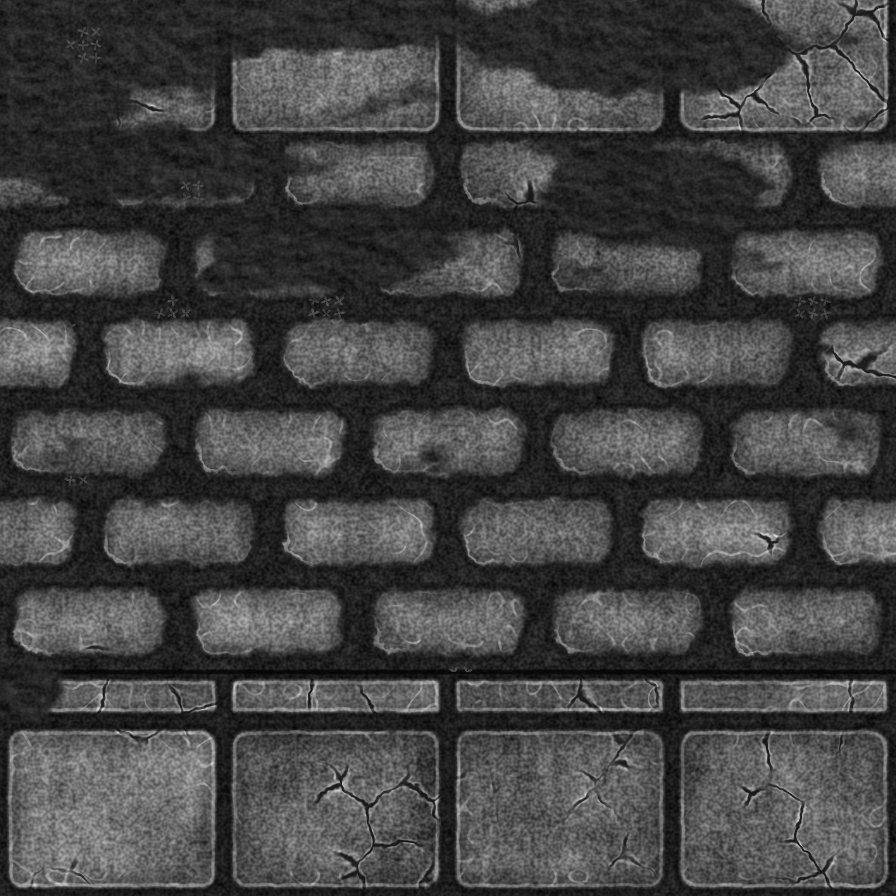
Write a Shadertoy shader that draws this texture map.

```glsl
// A weathered grey wall: four wide slabs on top, six staggered rows of five
// bricks, a thin trim course and four large tiles below. Rounded-box distances
// shape the stones; gradient noise and cell borders add grain, moss and cracks.

struct Stone { float dist; vec2 local; vec2 id; float isBrick; };

float hash(vec2 p) {
    vec3 q = fract(p.xyx * 0.1031);
    q += dot(q, q.yzx + 33.33);
    return fract((q.x + q.y) * q.z);
}

float cornerSlope(vec2 cell, vec2 offset) {
    float angle = 6.2832 * hash(cell);
    return dot(vec2(cos(angle), sin(angle)), offset);
}

float gradientNoise(vec2 p) {
    vec2 i = floor(p), f = p - i, e = vec2(1, 0);
    vec2 u = f * f * f * (f * (f * 6.0 - 15.0) + 10.0);
    return mix(mix(cornerSlope(i, f), cornerSlope(i + e, f - e), u.x),
               mix(cornerSlope(i + e.yx, f - e.yx), cornerSlope(i + 1.0, f - 1.0), u.x), u.y);
}

float fbm(vec2 p) {
    float sum = 0.0, gain = 0.6;
    for (int k = 0; k < 4; k++) {
        sum += gain * gradientNoise(p);
        p = mat2(1.6, 1.2, -1.2, 1.6) * p + 7.3;
        gain *= 0.55;
    }
    return sum;
}

float roundedBox(vec2 p, vec2 halfSize, float radius) {
    vec2 q = abs(p) - halfSize + radius;
    return length(max(q, 0.0)) + min(max(q.x, q.y), 0.0) - radius;
}

float band(float d, float width, float soft) {
    return 1.0 - smoothstep(width, width + soft, abs(d));
}

// One course of four blocks across
Stone slabCourse(vec2 p, float centerY, vec2 halfSize, float radius) {
    vec2 local = vec2((fract(p.x * 4.0) - 0.5) / 4.0, p.y - centerY);
    return Stone(roundedBox(local, halfSize, radius), local, vec2(floor(p.x * 4.0), centerY * 90.0), 0.0);
}

// Staggered bricks, narrowing toward their lower edge
Stone brickCourses(vec2 p) {
    float row = floor((p.y - 0.25) * 10.0);
    float x = p.x * 5.0 + 0.5 * mod(row, 2.0);
    vec2 local = vec2((fract(x) - 0.5) / 5.0, fract((p.y - 0.25) * 10.0) * 0.1 - 0.056);
    vec2 halfSize = vec2(0.085 + 0.12 * min(local.y, 0.0), 0.037);
    return Stone(roundedBox(local, halfSize, 0.023), local, vec2(floor(x), row + 20.0), 1.0);
}

Stone stoneAt(vec2 p) {
    if (p.y < 0.196) return slabCourse(p, 0.097, vec2(0.117, 0.089), 0.018);
    if (p.y < 0.25) return slabCourse(p, 0.223, vec2(0.117, 0.019), 0.006);
    if (p.y < 0.85) return brickCourses(p);
    return slabCourse(p, 0.942, vec2(0.117, 0.09), 0.018);
}

// Approximate distance to the nearest border between scattered cells
float cellBorder(vec2 p) {
    vec2 base = floor(p);
    float first = 9.0, second = 9.0;
    for (int y = -1; y <= 1; y++)
    for (int x = -1; x <= 1; x++) {
        vec2 cell = base + vec2(x, y);
        float d = length(cell + vec2(hash(cell), hash(cell + 51.7)) - p);
        second = min(second, max(first, d));
        first = min(first, d);
    }
    return 0.5 * (second - first);
}

float mossBank(vec2 p, vec2 center, vec2 radius) {
    return 1.0 - smoothstep(0.3, 1.5, length((p - center) / radius));
}

float mossCover(vec2 p) {
    float bank = mossBank(p, vec2(0.04, 0.94), vec2(0.13, 0.09));
    bank = max(bank, mossBank(p, vec2(0.33, 0.98), vec2(0.19, 0.04)));
    bank = max(bank, mossBank(p, vec2(0.12, 0.82), vec2(0.16, 0.04)));
    bank = max(bank, mossBank(p, vec2(0.36, 0.72), vec2(0.12, 0.05)));
    bank = max(bank, mossBank(p, vec2(0.71, 0.95), vec2(0.16, 0.06)));
    bank = max(bank, mossBank(p, vec2(0.72, 0.78), vec2(0.12, 0.06)));
    bank = max(bank, mossBank(p, vec2(0.02, 0.23), vec2(0.06, 0.04)));
    float lean = 0.12 * smoothstep(0.2, 0.9, p.y) - 0.14 * (1.0 - smoothstep(0.19, 0.25, p.y));
    return smoothstep(0.2, 0.42, 0.72 * bank + lean + 0.75 * fbm(p * vec2(7.0, 12.0)));
}

// Small four-petal rosettes gathered in sparse clusters
float sprigs(vec2 p, float pixel) {
    vec2 patchId = floor(p * 7.0), cell = floor(p * 70.0);
    vec2 heart = (patchId + 0.3 + 0.4 * vec2(hash(patchId), hash(patchId + 9.0))) / 7.0;
    float present = step(0.68, hash(patchId + 33.0)) * step(length((cell + 0.5) / 70.0 - heart), 0.02);
    vec2 q = (fract(p * 70.0) - 0.5) / 70.0;
    float petals = 0.0035 + 0.0028 * cos(4.0 * atan(q.y, q.x + 1e-6) + 6.0 * hash(cell));
    return present * (1.0 - smoothstep(-pixel, pixel, length(q) - petals));
}

void mainImage(out vec4 fragColor, in vec2 fragCoord) {
    vec2 p = fragCoord / iResolution.xy;
    float pixel = 1.0 / iResolution.y;
    Stone s = stoneAt(p);
    float broad = fbm(p * 9.0 + s.id * 3.1), rough = fbm(p * 38.0);
    float grain = 0.6 * gradientNoise(p * 260.0) + 0.4 * gradientNoise(p * 125.0);
    float d = s.dist + rough * mix(0.003, 0.014, s.isBrick);

    // Stone face: tone per block, stains, vertical streaks and pits
    float face = 0.39 + 0.035 * s.isBrick + 0.1 * (hash(s.id) - 0.5) + 0.2 * broad;
    face += 0.32 * grain + 0.1 * rough + 0.07 * gradientNoise(p * vec2(95.0, 11.0));
    face *= mix(0.72, 1.08, smoothstep(0.0, 0.035, -d));

    // Cracks with chipped pale edges, in patches
    vec2 warped = p + 0.016 * vec2(fbm(p * 24.0), fbm(p * 24.0 + 40.0));
    float crack = cellBorder(warped * 15.0) / 15.0;
    float broken = smoothstep(0.02, 0.16, fbm(p * 6.0 + 12.0) - 0.2 * s.isBrick);
    face += 0.28 * broken * band(crack - 0.0022, 0.0004, 0.0015 + pixel) * (0.6 + rough);
    face = mix(face, 0.07, 0.9 * broken * band(crack, 0.0006, 0.0008 + pixel));

    // Worn rims, strongest at the lower left of each brick
    float lowerLeft = smoothstep(0.03, 0.07, -s.local.x) * smoothstep(-0.01, 0.015, -s.local.y);
    float wear = mix(0.55, 0.12 + 0.8 * lowerLeft, s.isBrick) + 0.8 * fbm(p * 17.0 + 5.0);
    face += 0.36 * clamp(wear, 0.0, 1.0) * band(d + 0.004, 0.0006, 0.0014 + pixel);
    float flake = band(gradientNoise(p * 34.0 + 3.0), 0.015, 0.06) * band(d + 0.012, 0.003, 0.01);
    face += 0.2 * flake * smoothstep(0.0, 0.3, broad + 0.1);

    // Mortar with overgrown edges and a dark ledge below the bricks
    float mortar = 0.13 + 0.1 * rough + 0.17 * grain;
    mortar *= mix(0.7, 1.0, smoothstep(0.002, 0.011, s.dist));
    float soft = mix(0.003, 0.009, s.isBrick);
    float tone = mix(mortar, face, 1.0 - smoothstep(-soft, soft * 0.6, d));
    tone *= 1.0 - 0.75 * band(p.y - 0.25, 0.001, 0.003);

    // Moss clumps lit from above
    vec2 clump = p * vec2(30.0, 46.0);
    float relief = fbm(clump) - fbm(clump + vec2(0.1, 0.25));
    float moss = 0.135 + 0.16 * relief + 0.07 * rough + 0.1 * grain;
    float cover = mossCover(p);
    tone = mix(tone, moss, 0.94 * cover);
    float growth = max(cover, smoothstep(-0.004, 0.006, d)) * step(0.25, p.y);
    tone = mix(tone, 0.32 + 0.2 * grain, 0.75 * growth * sprigs(p, pixel));

    fragColor = vec4(vec3(clamp(tone, 0.025, 0.92)), 1.0);
}
```
